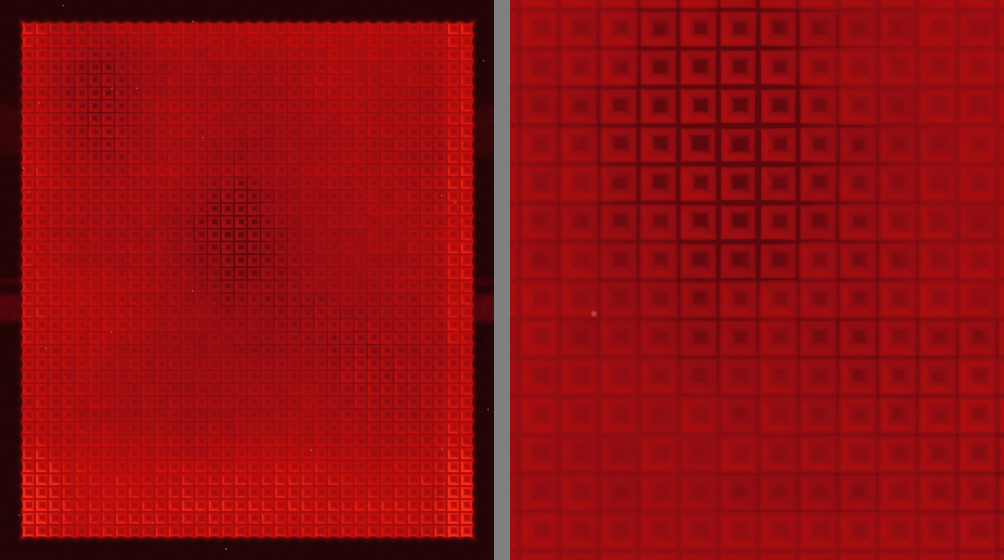
Left: the whole. Right: its middle third, enlarged.
Reproduce this texture procedurally as a Shadertoy shader.

```glsl
// A red prismatic reflector lens in a dark frame: a 34 by 40 grid of small
// pyramids, each shaded from its square distance field and facet direction.
// Broad soft patches and gradient noise vary brightness and relief per cell.

const vec2 CELLS = vec2(34.0, 40.0);
const vec2 LENS_MIN = vec2(0.044, 0.040);
const vec2 LENS_MAX = vec2(0.958, 0.960);

const vec3 FRAME = vec3(0.14, 0.02, 0.02);
const vec3 FRAME_GLOW = vec3(0.34, 0.02, 0.05);
const vec3 SHADOW = vec3(0.36, 0.03, 0.05);
const vec3 DIM = vec3(0.57, 0.05, 0.07);
const vec3 BODY = vec3(0.65, 0.05, 0.06);
const vec3 BRIGHT = vec3(0.75, 0.05, 0.04);
const vec3 HOT = vec3(0.95, 0.17, 0.10);

vec2 hash2(vec2 p) {
    vec3 q = fract(p.xyx * vec3(0.1031, 0.1030, 0.0973));
    q += dot(q, q.yzx + 33.33);
    return fract((q.xx + q.yz) * q.zy);
}

float cornerGradient(vec2 corner, vec2 offset) {
    return dot(hash2(corner + 57.0) * 2.0 - 1.0, offset);
}

float gradientNoise(vec2 p) {
    vec2 i = floor(p), f = p - i;
    vec2 u = f * f * f * (f * (f * 6.0 - 15.0) + 10.0);
    vec2 e = vec2(1.0, 0.0);
    float low = mix(cornerGradient(i, f), cornerGradient(i + e, f - e), u.x);
    float high = mix(cornerGradient(i + e.yx, f - e.yx),
                     cornerGradient(i + 1.0, f - 1.0), u.x);
    return mix(low, high, u.y);
}

// Soft elliptical spot, 1 at its centre
float patchAt(vec2 p, vec2 centre, vec2 radius) {
    vec2 d = (p - centre) / radius;
    return exp(-dot(d, d));
}

// Horizontal band with soft edges
float band(float y, float centre, float halfWidth) {
    return 1.0 - smoothstep(halfWidth * 0.6, halfWidth * 1.4, abs(y - centre));
}

// Piecewise ramp from groove shadow to facet glint
vec3 lensRamp(float t) {
    vec3 c = mix(SHADOW, DIM, smoothstep(0.0, 0.35, t));
    c = mix(c, BODY, smoothstep(0.35, 0.55, t));
    c = mix(c, BRIGHT, smoothstep(0.55, 0.78, t));
    return mix(c, HOT, smoothstep(0.82, 1.2, t));
}

// Relief of one pyramid: rim light, sunken core and diagonal facets
float pyramid(vec2 q, vec2 seed) {
    vec2 a = abs(q);
    float d = max(a.x, a.y);
    float rim = smoothstep(0.20, 0.32, d) * (1.0 - smoothstep(0.36, 0.46, d));
    vec2 c = abs(q - 0.05 * (hash2(seed) - 0.5));
    float core = 1.0 - smoothstep(0.08, 0.24, max(c.x, c.y));
    float side = smoothstep(-0.12, 0.12, a.y - a.x);
    float facet = mix(-sign(q.x), -0.7 * sign(q.y), side);
    facet *= smoothstep(0.06, 0.2, d) * (1.0 - smoothstep(0.4, 0.5, d));
    return 0.6 * rim - 0.75 * core + 0.38 * facet;
}

float groove(vec2 q) {
    vec2 g = smoothstep(vec2(0.39), vec2(0.5), abs(q));
    return max(g.x, g.y) + 0.5 * g.x * g.y;
}

// Broad brightness: central shade, light sides and a lighter lower part
float broadLight(vec2 p) {
    float t = 0.55 + 0.15 * gradientNoise(p * vec2(4.0, 5.0));
    t -= 0.27 * patchAt(p, vec2(0.49, 0.60), vec2(0.17, 0.23));
    t -= 0.14 * patchAt(p, vec2(0.18, 0.84), vec2(0.10, 0.20));
    t -= 0.12 * patchAt(p, vec2(0.74, 0.36), vec2(0.25, 0.16));
    t += 0.20 * (1.0 - smoothstep(0.02, 0.30, p.y));
    t += 0.14 * (1.0 - smoothstep(0.0, 0.12, p.x));
    t += 0.20 * smoothstep(0.925, 0.945, p.x);
    return t + 0.12 * smoothstep(0.93, 0.99, p.y);
}

// Places where the relief shows most strongly
float reliefDepth(vec2 p) {
    float depth = 0.15 + 0.10 * gradientNoise(p * 6.0 + 9.0);
    depth += 0.16 * patchAt(p, vec2(0.46, 0.62), vec2(0.07, 0.13));
    depth += 0.16 * patchAt(p, vec2(0.18, 0.84), vec2(0.09, 0.18));
    depth += 0.13 * patchAt(p, vec2(0.82, 0.32), vec2(0.14, 0.13));
    depth += 0.12 * (1.0 - smoothstep(0.0, 0.25, p.y));
    return depth + 0.12 * smoothstep(0.35, 0.48, abs(p.x - 0.5));
}

// Sparse round dust grains, one candidate in each grid square
float dust(vec2 p, float amount) {
    vec2 id = floor(p);
    vec2 centre = 0.2 + 0.6 * hash2(id + 13.0);
    float present = step(1.0 - amount, hash2(id + 71.0).x);
    return present * (1.0 - smoothstep(0.06, 0.16, length(p - id - centre)));
}

vec3 lensColor(vec2 p) {
    vec2 grid = p * CELLS, id = floor(grid), q = grid - id - 0.5;
    float depth = reliefDepth(p);
    float light = broadLight(p) + 0.09 * (hash2(id).x - 0.5);
    light += 0.05 * (hash2(vec2(id.y, 5.0)).x - 0.5);
    light += depth * (pyramid(q, id) - 0.8 * groove(q));
    // Deep grooves around one worn column
    light -= 0.4 * groove(q) * patchAt(p, vec2(0.50, 0.59), vec2(0.025, 0.06));
    light += 0.06 * gradientNoise(grid * 3.0);
    return lensRamp(light);
}

vec3 frameColor(vec2 uv) {
    float glow = 0.35 * band(uv.y, 0.77, 0.045) + 0.9 * band(uv.y, 0.45, 0.024);
    glow += 0.4 * band(uv.y, 0.497, 0.006);
    glow *= smoothstep(0.44, 0.47, abs(uv.x - 0.5));
    float grain = gradientNoise(uv * vec2(60.0, 70.0));
    return mix(FRAME, FRAME_GLOW, glow) * (1.0 + 0.25 * grain);
}

void mainImage(out vec4 fragColor, in vec2 fragCoord) {
    vec2 uv = fragCoord / iResolution.xy;
    vec2 p = (uv - LENS_MIN) / (LENS_MAX - LENS_MIN);
    // Lens outline, gently scalloped by the cells
    vec2 scallop = 0.0016 * cos(6.28318 * CELLS.yx * p.yx);
    vec2 inset = 0.5 - abs(p - 0.5) + scallop;
    float edge = min(inset.x, inset.y);
    float soft = max(0.003, 1.5 / iResolution.y);
    vec3 color = mix(frameColor(uv), SHADOW, 0.5 * smoothstep(-0.012, 0.0, edge));
    color = mix(color, lensColor(p), smoothstep(-soft, soft, edge));
    color = mix(color, vec3(0.78, 0.36, 0.27), 0.7 * dust(uv * vec2(60.0, 68.0), 0.006));
    fragColor = vec4(color, 1.0);
}
```
